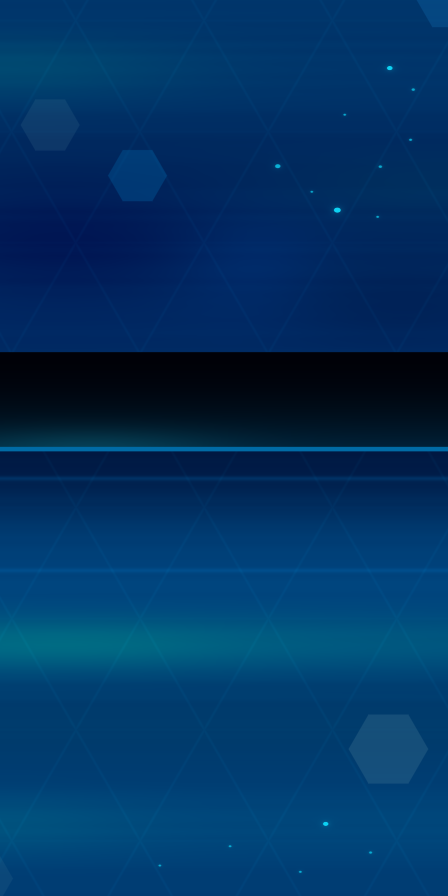
Reproduce this background procedurally as a Shadertoy shader.

```glsl
// Two deep-blue panels of soft horizontal light split by a black band with a bright rim.
// Gaussian glows build the light; a faint triangular lattice, hexagons
// and small cyan sparks lie on top. Space: x runs 0..1, y runs 0..2 upward.

const float BAND_TOP = 1.214;
const float BAND_BOTTOM = 1.0;
const vec3 NAVY = vec3(0.0, 0.155, 0.365);
const vec3 BLUE = vec3(0.0, 0.235, 0.450);
const vec3 TEAL = vec3(0.0, 0.390, 0.520);
const vec3 INDIGO = vec3(0.0, 0.075, 0.320);
const vec3 PALE = vec3(0.30, 0.50, 0.60);
const vec3 CYAN = vec3(0.05, 0.82, 0.95);

float hash(float n) {
    return fract(sin(n * 91.7) * 43758.5);
}

float valueNoise(float x) {
    float f = fract(x);
    return mix(hash(floor(x)), hash(floor(x) + 1.0), f * f * (3.0 - 2.0 * f));
}

float glow(vec2 p, vec2 center, vec2 size) {
    vec2 d = (p - center) / size;
    return exp(-dot(d, d));
}

// Soft horizontal line
float streak(float y, float level, float width) {
    float d = (y - level) / width;
    return exp(-d * d);
}

// Filled hexagon with corners at left and right
float hexagon(vec2 p, vec2 center, float radius, float px) {
    vec2 q = abs(p - center);
    float d = max(q.y, q.x * 0.866 + q.y * 0.5) - radius * 0.866;
    return smoothstep(px, -px, d);
}

// Two families of slanted lines and one of level lines
float lattice(vec2 p, vec2 anchor, float height, float width) {
    vec2 q = (p - anchor) / height;
    vec3 axes = vec3(q.y, q.x * 0.866 + q.y * 0.5, q.x * 0.866 - q.y * 0.5);
    vec3 d = abs(fract(axes + 0.5) - 0.5) * height;
    vec3 lines = smoothstep(vec3(width), vec3(0.0), d);
    return max(max(lines.y, lines.z), lines.x * 0.4);
}

float spark(vec2 p, vec2 center, float radius, float px) {
    float d = length((p - center) * vec2(0.85, 1.15)) - radius;
    return smoothstep(px, -px, d) + 0.15 * exp(-max(d, 0.0) / radius);
}

// Scattered sparks on a low-discrepancy sequence inside a box
float sparkField(vec2 p, vec2 low, vec2 high, int count, float px) {
    float light = 0.0;
    for (int i = 1; i <= count; i++) {
        float n = float(i);
        vec2 center = mix(low, high, fract(n * vec2(0.755, 0.570) + 0.1));
        light += spark(p, center, mix(0.0018, 0.0032, hash(n)), px) * 0.65;
    }
    return light;
}

vec3 upperPanel(vec2 p) {
    vec3 c = mix(NAVY, vec3(0.0, 0.205, 0.415), smoothstep(1.62, 1.86, p.y));
    c = mix(c, vec3(0.0, 0.17, 0.40), streak(p.y, 1.28, 0.12) * 0.8);
    c = mix(c, INDIGO, 0.85 * glow(p, vec2(0.14, 1.46), vec2(0.36, 0.13)));
    c = mix(c, vec3(0.0, 0.18, 0.44), 0.7 * glow(p, vec2(0.58, 1.40), vec2(0.16, 0.12)));
    c = mix(c, vec3(0.0, 0.12, 0.32), 0.7 * glow(p, vec2(0.90, 1.33), vec2(0.28, 0.10)));
    c = mix(c, vec3(0.0, 0.22, 0.38), 0.5 * glow(p, vec2(0.98, 1.59), vec2(0.35, 0.07)));
    return mix(c, vec3(0.0, 0.31, 0.45), 0.75 * glow(p, vec2(0.0, 1.85), vec2(0.42, 0.07)));
}

vec3 lowerPanel(vec2 p) {
    vec3 c = mix(BLUE, vec3(0.0, 0.265, 0.49), streak(p.y, 0.68, 0.10));
    c = mix(c, vec3(0.0, 0.095, 0.26), smoothstep(0.76, 1.0, p.y));
    c = mix(c, vec3(0.0, 0.23, 0.41), streak(p.y, 0.38, 0.10) * 0.7);
    c = mix(c, TEAL, streak(p.y, 0.565, 0.065) * mix(1.0, 0.65, p.x));
    c += vec3(0.0, 0.04, 0.0) * glow(p, vec2(0.2, 0.56), vec2(0.3, 0.05));
    c = mix(c, vec3(0.0, 0.29, 0.49), streak(p.y, 0.16, 0.08) * 0.7);
    c = mix(c, vec3(0.0, 0.35, 0.50), 0.6 * glow(p, vec2(0.0, 0.16), vec2(0.3, 0.06)));
    float rules = streak(p.y, 0.932, 0.005) + 0.7 * streak(p.y, 0.7266, 0.005);
    return c + vec3(0.0, 0.065, 0.09) * rules;
}

vec3 darkBand(vec2 p) {
    float t = (BAND_TOP - p.y) / (BAND_TOP - BAND_BOTTOM);
    vec3 c = mix(vec3(0.0, 0.004, 0.03), vec3(0.0, 0.13, 0.22), t * t);
    return c + vec3(0.02, 0.12, 0.12) * glow(p, vec2(0.2, BAND_BOTTOM), vec2(0.3, 0.045));
}

void mainImage(out vec4 fragColor, in vec2 fragCoord) {
    vec2 p = fragCoord / iResolution.xy * vec2(1.0, 2.0);
    float px = 0.75 / iResolution.x;

    // Panels with fine level grain and lattice
    bool isUpper = p.y > 1.1;
    vec3 color = isUpper ? upperPanel(p) : lowerPanel(p);
    color.yz += 0.012 * (valueNoise(p.y * 70.0) - 0.5);
    vec2 anchor = isUpper ? vec2(0.169, 1.458) : vec2(0.456, 0.867);
    color += vec3(0.0, 0.022, 0.025) * lattice(p, anchor, 0.248, 0.005);

    // Hexagons
    color = mix(color, PALE, 0.17 * hexagon(p, vec2(0.112, 1.721), 0.066, px));
    color = mix(color, vec3(0.0, 0.38, 0.64), 0.36 * hexagon(p, vec2(0.307, 1.608), 0.066, px));
    color = mix(color, vec3(0.0, 0.38, 0.64), 0.45 * hexagon(p, vec2(1.0), 0.0, px));
    color = mix(color, vec3(0.05, 0.38, 0.64), 0.4 * hexagon(p, vec2(1.0, 2.0), 0.070, px));
    color = mix(color, PALE, 0.28 * hexagon(p, vec2(0.867, 0.328), 0.089, px));
    color = mix(color, PALE, 0.15 * hexagon(p, vec2(-0.037, 0.039), 0.066, px));

    // Sparks: four bright accents and scattered small ones
    float sparks = spark(p, vec2(0.753, 1.531), 0.0062, px) + spark(p, vec2(0.870, 1.848), 0.0050, px);
    sparks += 0.7 * spark(p, vec2(0.620, 1.629), 0.0050, px) + spark(p, vec2(0.727, 0.161), 0.0048, px);
    sparks += sparkField(p, vec2(0.66, 1.42), vec2(0.96, 1.82), 6, px);
    sparks += sparkField(p, vec2(0.28, 0.03), vec2(0.92, 0.13), 4, px);
    color = mix(color, CYAN, min(sparks, 1.0));

    // Dark band and its bright lower rim
    float inBand = smoothstep(-px, px, p.y - BAND_BOTTOM) * smoothstep(-px, px, BAND_TOP - p.y);
    color = mix(color, darkBand(p), inBand);
    float rim = smoothstep(px, -px, abs(p.y - 0.9975) - 0.005);
    color = mix(color, vec3(0.0, 0.42, 0.65), rim);
    fragColor = vec4(clamp(color, 0.0, 1.0), 1.0);
}
```
